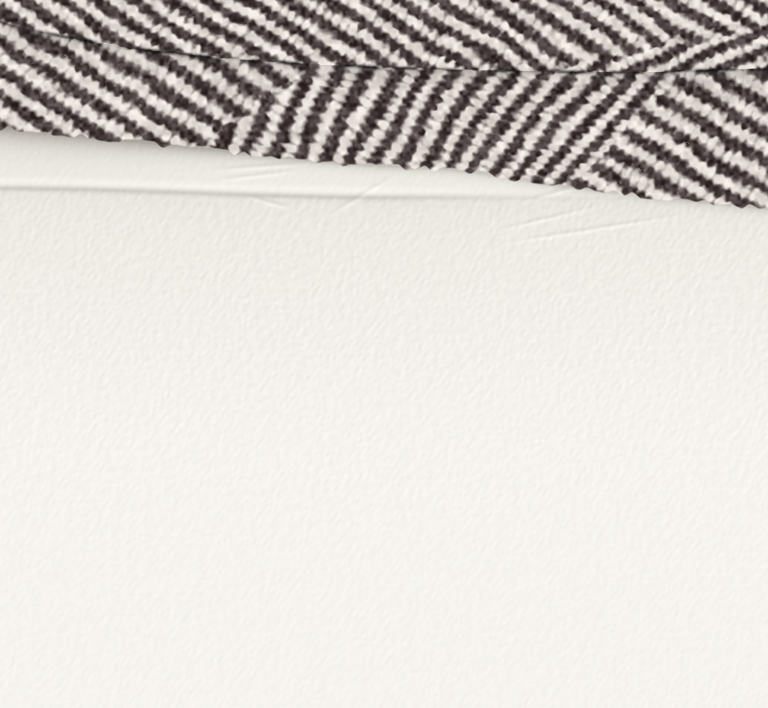
Reproduce this texture procedurally as a WebGL 1 fragment shader.

```glsl
precision highp float;
uniform vec2 u_resolution;

float hash(vec2 p) {
  vec3 q = fract(p.xyx * 0.1031);
  q += dot(q, q.yzx + 33.33);
  return fract((q.x + q.y) * q.z);
}

float noise(vec2 p) {
  vec2 i = floor(p), f = fract(p);
  f = f * f * (3.0 - 2.0 * f);
  return mix(mix(hash(i), hash(i + vec2(1, 0)), f.x),
             mix(hash(i + vec2(0, 1)), hash(i + vec2(1, 1)), f.x), f.y);
}

// Noise lit from one side, free of broad blotches
float emboss(vec2 p, vec2 toLight) {
  return noise(p) - noise(p + toLight);
}

// Knobbly stripe: x counts stripes, y counts stitches along them
float yarn(vec2 s) {
  float row = floor(s.x + 0.5);
  float drift = noise(s * vec2(0.8, 0.35) + 30.0) - 0.5;
  float wobble = noise(s * vec2(3.0, 1.7) + 60.0) - 0.5;
  float stitch = cos(6.2832 * (s.y + hash(vec2(row + 40.0, 7.0)) + 0.5 * drift));
  return cos(6.2832 * (s.x + 0.2 * drift + 0.14 * wobble)) + 0.3 * stitch + 0.8 * wobble;
}

// Soft wrinkle from a to b, dark above and light below
float wrinkle(vec2 p, vec2 a, vec2 b) {
  vec2 ab = b - a;
  float h = clamp(dot(p - a, ab) / dot(ab, ab), 0.0, 1.0);
  vec2 q = p - a - ab * h;
  return 4.0 * h * (1.0 - h) * q.y / 0.003 * exp(-dot(q, q) / 0.00001);
}

vec3 herringbone(vec2 p, float seam) {
  float below = p.y - seam;
  vec2 w = p + 0.008 * (vec2(noise(p * 14.0), noise(p * 14.0 + 40.0)) - 0.5);
  float along = dot(w, vec2(0.83, 0.56)) / 0.0125;
  float falling = yarn(vec2((w.y - 0.66 * w.x) / 0.033, along));
  float fallingLow = yarn(vec2((w.y - 0.64 * w.x) / 0.037, along));
  float lean = mix(0.4, 0.95, smoothstep(0.3, 0.85, p.x));
  float rising = yarn(vec2((w.x + (w.y - 0.15) * lean) / 0.036, (w.y - 0.5 * w.x) / 0.0125));
  float shallow = yarn(vec2((w.y + 0.5 * w.x) / 0.029, (w.x - 0.5 * w.y) / 0.0125));

  // Chevron borders differ on either side of the seam
  float jag = 0.03 * (noise(p * 55.0) - 0.5);
  float left = smoothstep(-0.009, 0.009, p.x + 1.3 * (p.y - 0.105) - 0.375 + jag);
  float right = smoothstep(-0.009, 0.009, p.x + 0.95 * (p.y - 0.11) - 0.87 + jag);
  float lower = mix(fallingLow, rising, left * (1.0 - right));
  float wedge = smoothstep(-0.006, 0.006, p.y + 0.2 * (p.x - 0.73) - 0.088 + 0.5 * jag)
              * smoothstep(0.7, 0.75, p.x);
  float upper = mix(falling, shallow, wedge);
  float thread = mix(upper, lower, smoothstep(-0.002, 0.002, below));

  // Fuzzy yarn with flecks of both tones
  float fuzz = noise(p * 240.0 + 5.0) - 0.5;
  float light = smoothstep(-0.85, 0.9, thread + 0.6 * fuzz);
  vec3 dark = vec3(0.24, 0.2, 0.2) + 0.26 * (noise(p * 190.0) - 0.4);
  vec3 pale = vec3(0.905, 0.875, 0.85) + 0.17 * (noise(p * 150.0 + 9.0) - 0.5);
  vec3 col = mix(dark, pale, light);

  // Sewn seam with a soft fall of shade beneath it
  float broken = smoothstep(0.25, 0.8, noise(vec2(p.x * 60.0, 3.0)));
  col *= 1.0 - 0.55 * broken * exp(-below * below / 0.000006);
  col *= 1.0 - 0.16 * step(0.0, below) * exp(-below / 0.012);
  return col;
}

vec3 plainCloth(vec2 p, float hem) {
  vec3 col = mix(vec3(0.937, 0.925, 0.903), vec3(0.965, 0.955, 0.934),
                 smoothstep(0.25, 0.62, p.y));

  // Folded waistband and its crease
  float fold = p.y - 0.245 - 0.012 * smoothstep(0.0, 0.5, p.x);
  float fade = 1.0 - smoothstep(0.45, 0.82, p.x);
  float onBand = 1.0 - smoothstep(-0.003, 0.003, fold);
  col -= fade * vec3(0.10, 0.105, 0.11) * exp(-fold * fold / 0.000016);
  col += fade * 0.03 * exp(-pow((fold + 0.009) / 0.005, 2.0));
  col -= 0.03 * (1.0 - onBand) * exp(-max(fold, 0.0) / 0.03);

  // Shade cast by the hem
  float drop = max(p.y - hem, 0.0);
  col -= vec3(0.29, 0.30, 0.31) * mix(1.0, 0.5, smoothstep(0.0, 0.7, p.x))
       * exp(-drop / mix(0.016, 0.005, smoothstep(0.0, 0.45, p.x)));

  // Wrinkles on the band and below it
  float creases = wrinkle(p, vec2(0.27, 0.222), vec2(0.41, 0.212))
                + wrinkle(p, vec2(0.28, 0.235), vec2(0.39, 0.222))
                + wrinkle(p, vec2(0.42, 0.285), vec2(0.52, 0.225))
                + wrinkle(p, vec2(0.32, 0.255), vec2(0.38, 0.272))
                + wrinkle(p, vec2(0.64, 0.302), vec2(0.78, 0.268))
                + wrinkle(p, vec2(0.65, 0.318), vec2(0.90, 0.278))
                + wrinkle(p, vec2(0.68, 0.263), vec2(0.77, 0.238));
  col += 0.09 * creases;

  // Steep, fine twill grain with faint crosswise slubs
  vec2 grain = vec2(0.6 * p.x - 0.8 * p.y, 0.8 * p.x + 0.6 * p.y);
  float twill = emboss(grain * vec2(125.0, 250.0) + 80.0, vec2(0.25, 0.9));
  float pits = emboss(p * vec2(260.0, 230.0) + 20.0, vec2(0.7, 0.7));
  float slub = emboss(p * vec2(28.0, 190.0) + 20.0, vec2(0.0, 0.9));
  float depth = mix(1.0, 0.55, smoothstep(0.3, 0.85, p.y)) * mix(1.0, 0.45, onBand);
  col += depth * (0.027 * twill + 0.017 * pits + 0.007 * slub);
  return col;
}

void main() {
  // Canvas widths, measured down from the top left corner
  vec2 p = vec2(gl_FragCoord.x, u_resolution.y - gl_FragCoord.y) / u_resolution.x;
  float seam = 0.028 + 0.069 * (1.0 - exp(-4.0 * p.x)) - 0.006 * smoothstep(0.8, 1.0, p.x);
  float hem = 0.166 + 0.106 * p.x - 0.007 * exp(-pow((p.x - 0.6) / 0.1, 2.0));
  float ragged = hem + 0.008 * (noise(vec2(p.x * 85.0, 1.0)) - 0.5);

  float px = 1.3 / u_resolution.x;
  float cloth = smoothstep(-px, px, p.y - ragged);
  vec3 col = mix(herringbone(p, seam), plainCloth(p, hem), cloth);
  gl_FragColor = vec4(clamp(col, 0.0, 1.0), 1.0);
}
```
